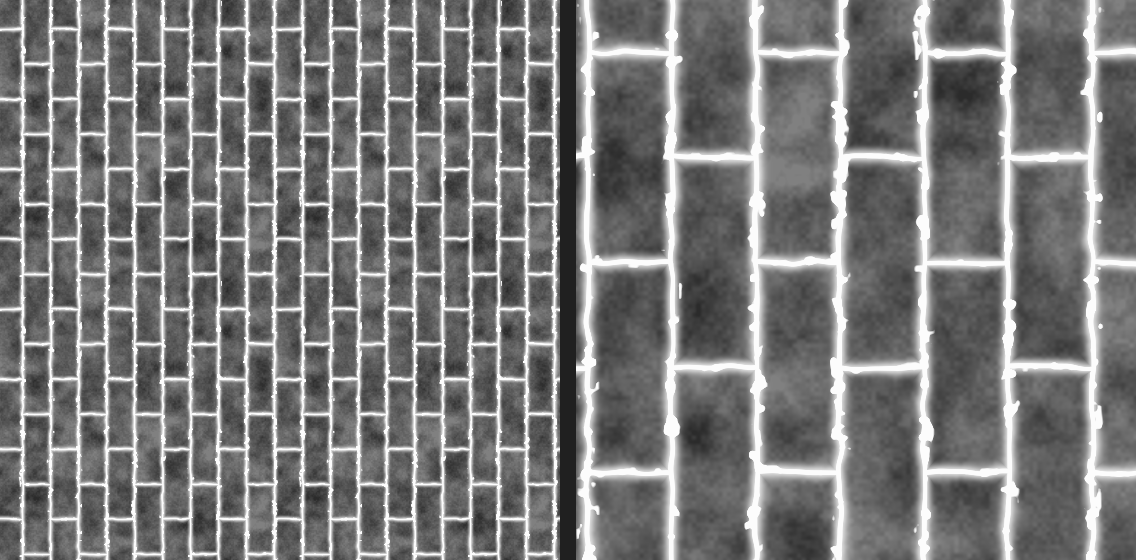
Left: the whole. Right: its middle third, enlarged.
A Shadertoy shader for this texture:

```glsl
// Upright dark grey bricks in half-offset columns with bright, chipped joints and a soft halo.

const vec2  TILES       = vec2(2.0);            // identical blocks across and down
const vec2  BRICKS      = vec2(10.0, 4.0);      // bricks in one block
const vec2  SHIFT       = vec2(0.19, -0.083);   // joint position, in bricks
const float JOINT_HALF  = 0.0019;               // half width of the white core
const float JOINT_SOFT  = 0.0008;               // softness of the core edge
const float HALO_RADIUS = 0.0043;
const float HALO_AMOUNT = 0.86;
const float WOBBLE      = 0.0026;               // bend of the joints
const float CHIP_DEPTH  = 0.0042;               // reach of chips into bricks
const float CHIP_ACROSS = 0.35;                 // chip share on short joints
const float TONE_BASE   = 0.355;
const float TONE_SPREAD = 0.09;                 // variation between bricks
const float MOTTLE      = 0.46;                 // variation within a brick
const float GRAIN       = 0.07;
const float TONE_MIN    = 0.17;
const float TONE_MAX    = 0.50;
const vec3  JOINT_COLOR = vec3(0.99);

float hash(vec2 p) {
    vec3 q = fract(vec3(p.xyx) * 0.1031);
    q += dot(q, q.yzx + 33.33);
    return fract((q.x + q.y) * q.z);
}

// Value noise that wraps after one block
float noise(vec2 p, float cells, float seed) {
    p *= cells;
    vec2 i = floor(p);
    vec2 f = p - i;
    f = f * f * (3.0 - 2.0 * f);
    vec2 a = mod(i, cells) + seed;
    vec2 b = mod(i + 1.0, cells) + seed;
    return mix(mix(hash(a), hash(vec2(b.x, a.y)), f.x),
               mix(hash(vec2(a.x, b.y)), hash(b), f.x), f.y);
}

float fbm(vec2 p, float cells, float seed) {
    float sum = 0.0;
    float weight = 0.5;
    for (int i = 0; i < 4; i++) {
        sum += weight * noise(p, cells, seed + 17.0 * float(i));
        cells *= 2.0;
        weight *= 0.58;
    }
    return sum / 1.056;
}

void mainImage(out vec4 fragColor, in vec2 fragCoord) {
    vec2 uv = fragCoord / iResolution.xy;
    vec2 block = uv * TILES;
    float pixel = 1.0 / min(iResolution.x, iResolution.y);

    // Brick layout, slightly bent
    vec2 bend = vec2(noise(block, 40.0, 3.0), noise(block, 40.0, 61.0)) - 0.5;
    vec2 count = BRICKS * TILES;
    vec2 grid = (uv + WOBBLE * bend) * count + SHIFT;
    float column = floor(grid.x);
    grid.y += 0.5 * (1.0 - mod(column, 2.0));
    vec2 id = mod(floor(grid), BRICKS);
    vec2 local = fract(grid);
    vec2 edge = min(local, 1.0 - local) / count;
    float dist = min(edge.x, edge.y);

    // Brick surface
    float tone = TONE_BASE + TONE_SPREAD * (hash(id + 5.0) - 0.5);
    tone += MOTTLE * (fbm(block, 16.0, 101.0) - 0.5);
    tone += GRAIN * (noise(block, 192.0, 211.0) - 0.5);
    vec3 color = vec3(clamp(tone, TONE_MIN, TONE_MAX));

    // Chips widen the core, mostly along the long joints
    float rough = 0.65 * noise(block, 72.0, 307.0) + 0.35 * noise(block, 144.0, 401.0);
    float chip = CHIP_DEPTH * smoothstep(0.52, 0.88, rough);
    float coreDist = min(edge.x - chip, edge.y - CHIP_ACROSS * chip) - JOINT_HALF;
    float soft = max(JOINT_SOFT, 0.7 * pixel);
    float core = 1.0 - smoothstep(-soft, soft, coreDist);

    // Soft halo around the joint
    float falloff = dist / HALO_RADIUS;
    float halo = HALO_AMOUNT * exp(-falloff * falloff);

    color = mix(color, JOINT_COLOR, max(core, halo));
    fragColor = vec4(color, 1.0);
}
```
